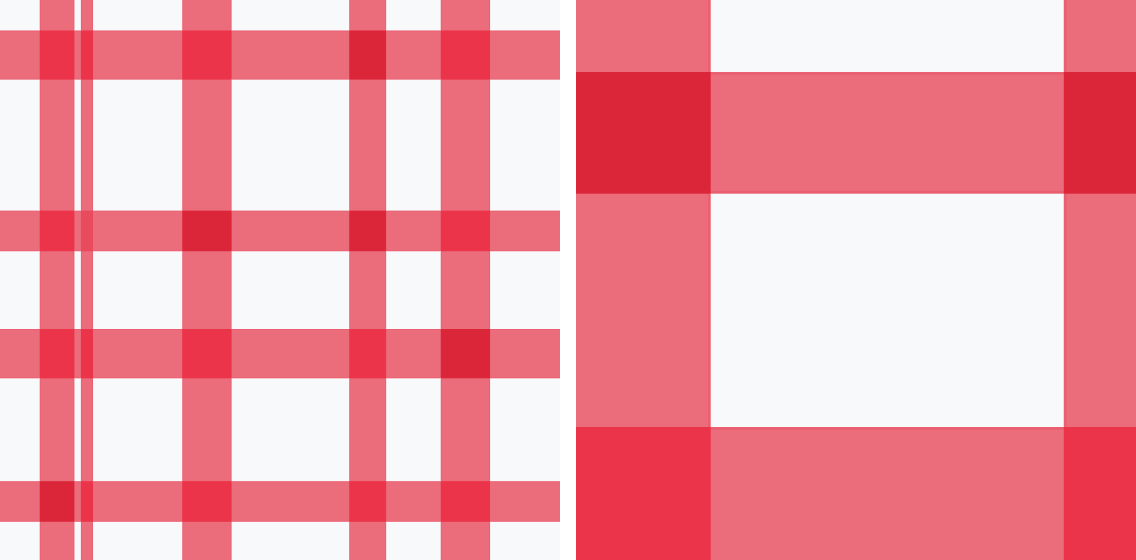
Left: the whole. Right: its middle third, enlarged.
Write a Shadertoy shader that draws this pattern.

```glsl
// Red woven check: five upright bands over four level bands on pale paper.
// Each band is a wrapped 1D distance; crossings are products of coverage,
// some of them deeper or fainter, and every band has a fine darker rim.

// Signed distance to a band (x = centre, y = half width), wrapping at 1
float bandDistance(float p, vec2 band) {
    return abs(fract(p - band.x + 0.5) - 0.5) - band.y;
}

float coverage(float d, float pixel) {
    return clamp(0.5 - d / pixel, 0.0, 1.0);
}

// Thin line just inside the border of a band
float rimCoverage(float d, float pixel) {
    return coverage(abs(d + 0.0008) - 0.0008, pixel);
}

void mainImage(out vec4 fragColor, in vec2 fragCoord) {
    vec2 uv = fragCoord / iResolution.xy;
    vec2 pixel = 1.0 / iResolution.xy;

    // Centre and half width of each band, left to right and bottom to top
    vec2 columns[5] = vec2[5](vec2(0.1019, 0.0309), vec2(0.1553, 0.0108),
        vec2(0.3695, 0.0440), vec2(0.6566, 0.0329), vec2(0.8311, 0.0440));
    vec2 rows[4] = vec2[4](vec2(0.1045, 0.0362), vec2(0.3685, 0.0440),
        vec2(0.5876, 0.0362), vec2(0.9017, 0.0438));
    // Bit j marks a deep crossing with row j
    int deepRows[5] = int[5](1, 0, 4, 12, 2);

    float band = 0.0, rim = 0.0, crossing = 0.0;
    vec3 crossColor = vec3(0.0);

    for (int j = 0; j < 4; j++) {
        float dRow = bandDistance(uv.y, rows[j]);
        band = max(band, coverage(dRow, pixel.y));
        rim = max(rim, rimCoverage(dRow, pixel.y));
    }

    for (int i = 0; i < 5; i++) {
        float dColumn = bandDistance(uv.x, columns[i]);
        float column = coverage(dColumn, pixel.x);
        band = max(band, column);
        rim = max(rim, rimCoverage(dColumn, pixel.x));

        // Crossings of this column with every row
        for (int j = 0; j < 4; j++) {
            float overlap = column * coverage(bandDistance(uv.y, rows[j]), pixel.y);
            vec3 tint = vec3(0.92, 0.20, 0.285);
            if (((deepRows[i] >> j) & 1) == 1) tint = vec3(0.86, 0.145, 0.225);
            if (i == 1 && j == 2) tint = vec3(0.91, 0.29, 0.37);
            crossColor += tint * overlap;
            crossing += overlap;
        }
    }

    // Paper, then bands with rims, then crossings
    vec3 color = mix(vec3(0.973, 0.975, 0.984), vec3(0.922, 0.427, 0.487), band);
    color = mix(color, vec3(0.90, 0.18, 0.27), 0.22 * rim);
    color = color * (1.0 - crossing) + crossColor;
    fragColor = vec4(color, 1.0);
}
```
